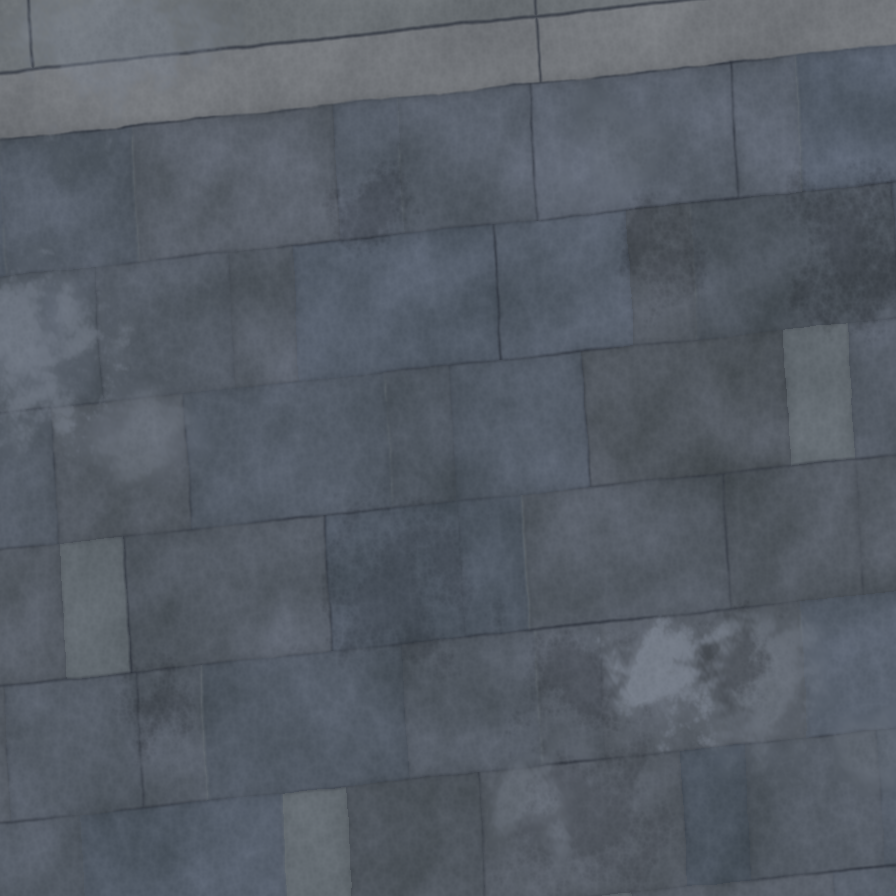
This texture is drawn by a Shadertoy shader. Its source:

```glsl
const float ROW_HEIGHT = 0.1525;
const float PERIOD = 0.447;      // one medium, one long and one short stone
const float MEDIUM = 0.149;
const float KERB = 0.49;         // kerb depth in rows

const vec3 SLATE_DARK = vec3(0.292, 0.322, 0.355);
const vec3 SLATE_LIGHT = vec3(0.378, 0.408, 0.458);
const vec3 PALE_STONE = vec3(0.41, 0.44, 0.46);
const vec3 KERB_GREY = vec3(0.452, 0.465, 0.483);
const vec3 SLAB_GREY = vec3(0.415, 0.435, 0.452);
const vec3 JOINT = vec3(0.19, 0.21, 0.25);
const vec3 BLOOM = vec3(0.50, 0.53, 0.58);

// Each row: start of its medium stone, and the cut between the other two
const vec2 ROWS[7] = vec2[7](
    vec2(0.437, 0.375), vec2(0.537, 0.221), vec2(0.479, 0.375), vec2(0.331, 0.221),
    vec2(0.409, 0.221), vec2(0.338, 0.375), vec2(0.429, 0.221));

// Stains: centre, radius, strength
const vec4 PALE_SPOTS[8] = vec4[8](
    vec4(0.735, 0.755, 0.06, 0.90), vec4(0.85, 0.765, 0.07, 0.50),
    vec4(0.025, 0.39, 0.085, 0.65), vec4(0.16, 0.48, 0.05, 0.45),
    vec4(0.605, 0.895, 0.05, 0.45), vec4(0.98, 0.83, 0.05, 0.35),
    vec4(0.12, 0.02, 0.10, 0.50), vec4(0.68, 0.175, 0.05, 0.20));
const vec4 DARK_SPOTS[8] = vec4[8](
    vec4(0.415, 0.225, 0.045, 0.75), vec4(0.735, 0.28, 0.05, 0.65),
    vec4(0.95, 0.28, 0.07, 0.80), vec4(0.445, 0.655, 0.08, 0.55),
    vec4(0.175, 0.79, 0.04, 0.75), vec4(0.645, 0.755, 0.055, 0.70),
    vec4(0.82, 0.73, 0.045, 0.90), vec4(0.66, 0.91, 0.08, 0.55));

vec2 hash2(vec2 c) {
    return fract(sin(vec2(dot(c, vec2(127.1, 311.7)), dot(c, vec2(269.5, 183.3)))) * 43758.5);
}

// Distance to the nearest scattered cell point
float cellular(vec2 p) {
    vec2 cell = floor(p);
    float nearest = 2.0;
    for (int j = -1; j <= 1; j++)
        for (int i = -1; i <= 1; i++) {
            vec2 c = cell + vec2(float(i), float(j));
            nearest = min(nearest, length(c + hash2(c) - p));
        }
    return nearest;
}

// Layered, rotated sines, about -1 to 1
float waves(vec2 p) {
    float sum = 0.0, amp = 0.5;
    for (int i = 0; i < 5; i++) {
        sum += amp * sin(p.x + 1.7 * sin(p.y)) * cos(p.y * 0.9 + float(i));
        p = mat2(1.3, 1.2, -1.2, 1.3) * p + 2.1;
        amp *= 0.62;
    }
    return sum;
}

float line(float d, float halfWidth, float soft) {
    return 1.0 - smoothstep(halfWidth - soft, halfWidth + soft, abs(d));
}

float stains(vec2 p, vec4 spots[8], float ragged) {
    float unstained = 1.0;
    for (int i = 0; i < 8; i++) {
        float d = length((p - spots[i].xy) / spots[i].z) + ragged;
        unstained *= 1.0 - spots[i].w * (1.0 - smoothstep(0.35, 1.2, d));
    }
    return 1.0 - unstained;
}

vec3 paving(float u, float v, float mottle, float soft) {
    float row = clamp(floor(v), 0.0, 6.0);
    vec2 cuts = ROWS[int(row)];
    float t = (u - cuts.x) / PERIOD;
    float k = floor(t);
    float x = fract(t) * PERIOD;
    float slot = step(MEDIUM, x) + step(cuts.y, x);
    vec2 rnd = hash2(vec2(k * 3.0 + slot, row + 4.0));

    // Stone tone, with some narrow stones paler
    float tone = 0.46 + 0.4 * (rnd.x - 0.5) + 0.6 * mottle + 0.2 * step(row, 0.5);
    vec3 col = mix(SLATE_DARK, SLATE_LIGHT, tone);
    col += vec3(0.014, 0.002, -0.014) * (rnd.y - 0.5);
    float narrow = step(1.5, cuts.y > 0.3 ? slot : 3.0 - slot) * step(0.5, slot);
    float pale = narrow * step(1.5, row) * step(0.5, abs(row - 4.0))
               * (1.0 - mod(row + k, 2.0)) * step(abs(k + 0.5), 0.6);
    col = mix(col, PALE_STONE + 0.03 * mottle, 0.75 * pale);

    // Distances to the upright and level joints
    float left = slot < 0.5 ? 0.0 : (slot < 1.5 ? MEDIUM : cuts.y);
    float right = slot < 0.5 ? MEDIUM : (slot < 1.5 ? cuts.y : PERIOD);
    float side = min(x - left, right - x);
    float edgeId = k * 3.0 + slot + step(right - x, x - left);
    float bedId = floor(v + 0.5);
    float bed = abs(v - bedId) * ROW_HEIGHT;
    col *= 1.0 - 0.07 * exp(-min(side, bed) / 0.008);

    // Joints fade in and out along their length; a few are pale hairlines
    vec2 edgeRnd = hash2(vec2(edgeId, row + 31.0));
    float fadeSide = 0.6 * edgeRnd.x * edgeRnd.x + 0.35 * waves(vec2(edgeId * 3.7, v * 9.0));
    float fadeBed = 0.3 + 0.75 * waves(vec2(u * 11.0, bedId * 5.3));
    float sideSeam = line(side, 0.0013, soft);
    float paleSeam = sideSeam * step(0.72, edgeRnd.y);
    col = mix(col, JOINT, clamp(fadeSide, 0.04, 0.75) * (sideSeam - paleSeam));
    col = mix(col, PALE_STONE, 0.45 * paleSeam * smoothstep(-0.2, 0.3, fadeSide));
    return mix(col, JOINT, clamp(fadeBed, 0.07, 0.75) * line(bed, 0.0015, soft));
}

vec3 kerbstones(vec2 p, float v, float mottle, float soft) {
    float upper = 1.0 - smoothstep(-0.01, 0.01, v + KERB);
    vec3 col = mix(KERB_GREY, SLAB_GREY, upper) + 0.04 * mottle;
    float lean = p.x - 0.055 * p.y;
    float seam = max(line(lean - 0.598, 0.0012, soft), upper * line(lean - 0.032, 0.0016, soft));
    seam = max(seam, line((v + KERB) * ROW_HEIGHT, 0.0018, soft));
    return mix(col, JOINT, 0.75 * seam);
}

void mainImage(out vec4 fragColor, in vec2 fragCoord) {
    vec2 p = fragCoord / iResolution.xy;
    p.y = 1.0 - p.y;             // rows are counted downwards
    float soft = 0.0013 + 0.7 / iResolution.y;
    float mottle = waves(p * 19.0);
    float blotch = waves(p.yx * 43.0 + 7.0);
    float grain = cellular(p * vec2(120.0, 80.0)) + 0.6 * cellular(p * 210.0) - 0.8;

    // Sheared axes follow the slanted rows and leaning joints
    vec2 q = p + 0.0018 * vec2(waves(p.yx * 31.0), waves(p * 27.0));
    float u = q.x - 0.055 * q.y;
    float v = (q.y + 0.106 * q.x - 0.156) / ROW_HEIGHT;

    float edge = smoothstep(-soft, soft, v * ROW_HEIGHT + 0.002 * blotch);
    vec3 col = mix(kerbstones(q, v, mottle, soft),
                   paving(u, v, mottle + 0.3 * blotch, soft), edge);
    col *= 1.0 - 0.07 * exp(-abs(v) * 25.0);

    // Wear
    float ragged = 0.4 * mottle + 0.7 * blotch + 0.35 * grain;
    col = mix(col, BLOOM, 0.85 * stains(p, PALE_SPOTS, ragged));
    col *= 1.0 - 0.22 * stains(p, DARK_SPOTS, 0.2 * grain - 0.8 * blotch);
    col += 0.028 * grain;
    fragColor = vec4(col, 1.0);
}
```
